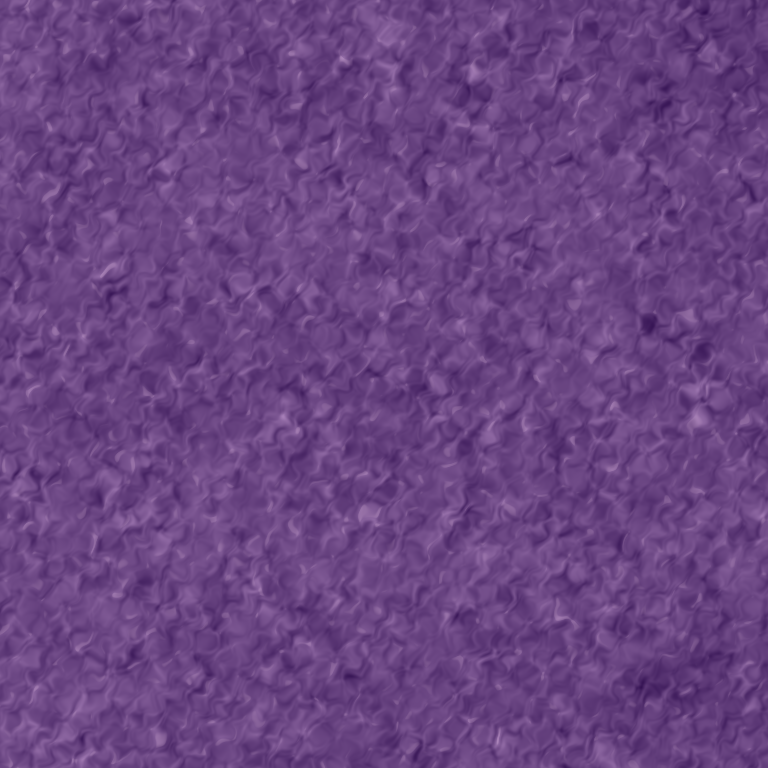
Write a WebGL 2 fragment shader that draws this texture.

```glsl
#version 300 es
precision highp float;
precision highp int;
// Purple felted wool: matted diagonal fibres, pale flecks and a soft crease.

uniform vec2 u_resolution;
out vec4 fragColor;

const vec3 FELT_COLOR = vec3(0.412, 0.268, 0.508);
const vec3 TONE_STEP = vec3(0.043, 0.041, 0.038);   // colour change per unit of tone
const vec3 FLECK_TINT = vec3(0.075, 0.075, 0.055);

const float FIBRE_ANGLE = 0.96;      // radians from horizontal
const float FIBRE_STRETCH = 1.5;
const float CLOUD_SCALE = 5.0;
const float PATCH_SCALE = 17.0;
const float CLUMP_SCALE = 40.0;
const float TUFT_SCALE = 76.0;
const float FIBRE_SCALE = 140.0;
const float CLOUD_GAIN = 0.25;
const float PATCH_GAIN = 0.30;
const float CLUMP_GAIN = 0.54;
const float TUFT_GAIN = 0.64;
const float FIBRE_GAIN = 0.36;
const float WARP_SCALE = 48.0;
const float WARP_AMOUNT = 0.0028;
const float NOISE_NORMALISE = 4.6;   // brings the noise to unit deviation

const vec2 CREASE_START = vec2(0.70, 0.035);
const vec2 CREASE_END = vec2(0.94, 0.15);
const float CREASE_WIDTH = 0.026;
const float CREASE_DEPTH = 1.0;
const float CORNER_DEPTH = 1.0;

// Integer hash giving a unit gradient for each lattice cell.
vec2 cellGradient(ivec2 cell, uint seed) {
    uvec2 c = uvec2(cell);
    uint h = c.x * 1597u + c.y * 51749u + seed * 7919u;
    h = (h ^ (h >> 16u)) * 73244475u;
    h = (h ^ (h >> 15u)) * 73244475u;
    h ^= h >> 16u;
    float angle = float(h & 65535u) / 65536.0 * 6.28319;
    return vec2(cos(angle), sin(angle));
}

float gradientNoise(vec2 p, uint seed) {
    ivec2 cell = ivec2(floor(p));
    vec2 f = fract(p);
    vec2 w = f * f * f * (f * (f * 6.0 - 15.0) + 10.0);
    float a = dot(cellGradient(cell, seed), f);
    float b = dot(cellGradient(cell + ivec2(1, 0), seed), f - vec2(1.0, 0.0));
    float c = dot(cellGradient(cell + ivec2(0, 1), seed), f - vec2(0.0, 1.0));
    float d = dot(cellGradient(cell + ivec2(1, 1), seed), f - vec2(1.0, 1.0));
    return NOISE_NORMALISE * mix(mix(a, b, w.x), mix(c, d, w.x), w.y);
}

// Rotates to the fibre direction and lengthens features along it.
vec2 alongFibres(vec2 p) {
    float c = cos(FIBRE_ANGLE), s = sin(FIBRE_ANGLE);
    return vec2((c * p.x + s * p.y) / FIBRE_STRETCH, c * p.y - s * p.x);
}

float segmentDistance(vec2 p, vec2 a, vec2 b) {
    vec2 ab = b - a;
    float t = clamp(dot(p - a, ab) / dot(ab, ab), 0.0, 1.0);
    return length(p - a - ab * t);
}

// Broad shading: lighter left side, dark upper right corner, crease.
float broadShade(vec2 uv) {
    float shade = CLOUD_GAIN * gradientNoise(uv * CLOUD_SCALE, 1u);
    shade += 0.30 * (0.5 - uv.x);
    shade -= CORNER_DEPTH * smoothstep(0.32, 0.0, length((uv - 1.0) * vec2(0.8, 1.4)));
    float crease = segmentDistance(uv, CREASE_START, CREASE_END) / CREASE_WIDTH;
    float below = smoothstep(0.25, 0.0, length(uv - vec2(1.0, 0.0)));
    return shade - CREASE_DEPTH * exp(-crease * crease) - 0.3 * below;
}

void main() {
    vec2 uv = gl_FragCoord.xy / min(u_resolution.x, u_resolution.y);

    // Ragged, matted edges from a small domain warp.
    vec2 warp = vec2(gradientNoise(uv * WARP_SCALE, 2u), gradientNoise(uv * WARP_SCALE, 3u));
    vec2 matted = uv + WARP_AMOUNT * warp;
    vec2 fibre = alongFibres(matted);

    float patches = gradientNoise(matted * PATCH_SCALE, 4u);
    float roughness = 1.0 + 0.22 * gradientNoise(uv * PATCH_SCALE, 5u);
    float detail = CLUMP_GAIN * gradientNoise(fibre * CLUMP_SCALE, 6u)
                 + TUFT_GAIN * gradientNoise(fibre * TUFT_SCALE, 7u)
                 + FIBRE_GAIN * gradientNoise(fibre * FIBRE_SCALE, 8u);
    float tone = broadShade(uv) + PATCH_GAIN * patches + roughness * detail;

    // Sparse pale flecks where fibres catch the light.
    float fleck = smoothstep(1.5, 2.6, gradientNoise(fibre * TUFT_SCALE * 1.1, 9u) + 0.4 * detail);

    vec3 color = FELT_COLOR + TONE_STEP * tone + FLECK_TINT * fleck;
    fragColor = vec4(clamp(color, 0.0, 1.0), 1.0);
}
```
